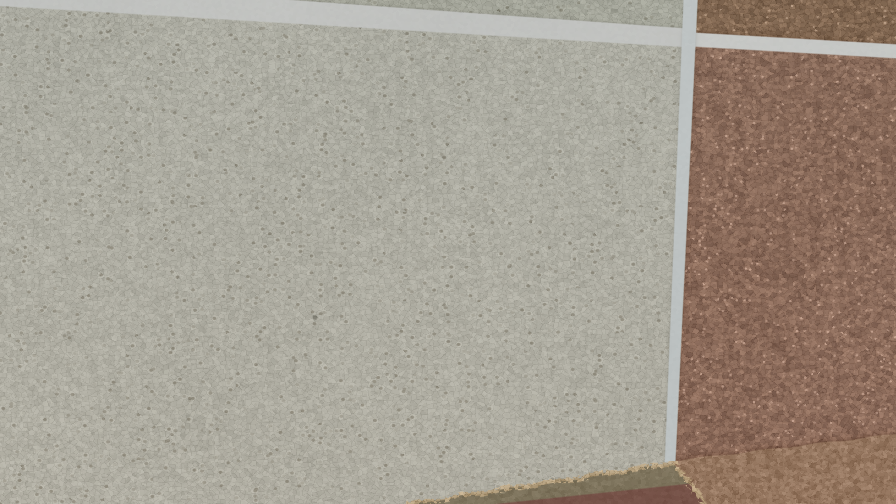
This texture is drawn by a WebGL 1 fragment shader. Its source:

```glsl
precision highp float;
// Sunlit pebbledash wall: pale and brown panels split by smooth joints above a gritty ledge.
uniform vec2 u_resolution;

vec2 hash2(vec2 cell) {
  vec2 q = vec2(dot(cell, vec2(127.1, 311.7)), dot(cell, vec2(269.5, 183.3)));
  return fract(sin(q) * 43758.55);
}

// Cellular noise: x = nearest distance, y = gap to the next stone, z = stone shade.
vec3 pebbles(vec2 p) {
  vec2 cell = floor(p), f = fract(p);
  float nearest = 9.0, second = 9.0, shade = 0.0;
  for (int j = -1; j <= 1; j++) {
    for (int i = -1; i <= 1; i++) {
      vec2 o = vec2(float(i), float(j));
      vec2 r = hash2(cell + o);
      float d = length(o + r - f);
      if (d < nearest) {
        second = nearest;
        nearest = d;
        shade = hash2(cell + o + 37.0).x;
      } else {
        second = min(second, d);
      }
    }
  }
  return vec3(nearest, second - nearest, shade);
}

// Antialiased coverage, positive side inside.
float cover(float d) {
  float px = 1.0 / u_resolution.y;
  return smoothstep(-px, px, d);
}

// Slow layered sines for uneven weathering.
float mottling(vec2 p) {
  return sin(p.x * 7.0 + 2.0 * sin(p.y * 5.0)) * 0.5
       + sin(p.y * 13.0 - p.x * 9.0 + sin(p.x * 17.0)) * 0.3
       + sin(p.x * 31.0 + p.y * 23.0) * 0.2;
}

void main() {
  vec2 p = gl_FragCoord.xy / u_resolution.y;
  p.x *= 1.77778 * u_resolution.y / u_resolution.x;

  // Stone relief lit from above, with scattered dark pits
  vec3 stone = pebbles(p * vec2(92.0, 112.0));
  vec3 grit = pebbles(p * vec2(150.0, 165.0) + 40.0);
  float relief = (stone.z - 0.5) * 0.5 + (grit.z - 0.5) * 0.5;
  float crevice = 1.0 - smoothstep(0.0, 0.22, stone.y);
  float pit = smoothstep(0.84, 0.98, stone.z) * (1.0 - smoothstep(0.2, 0.5, stone.x));
  float cloud = mottling(p);

  // Pale panel
  vec3 pale = mix(vec3(0.70, 0.69, 0.645), vec3(0.685, 0.685, 0.645), p.y);
  pale += 0.008 * cloud + 0.10 * relief - 0.045 * crevice;
  pale -= pit * vec3(0.15, 0.16, 0.17);
  pale -= 0.18 * (1.0 - smoothstep(0.002, 0.007, length(p - vec2(0.625, 0.37))));

  // Brown panel with mixed light and dark chips
  vec3 brown = mix(vec3(0.555, 0.425, 0.36), vec3(0.54, 0.425, 0.36), p.y);
  brown += 0.008 * cloud + relief * vec3(0.19, 0.17, 0.15) - 0.04 * crevice;
  brown += 0.14 * smoothstep(0.88, 0.98, grit.z) * (1.0 - smoothstep(0.2, 0.5, grit.x));

  // Panels above the horizontal joints
  float leftTop = 1.0417 - 0.072 * p.x;
  float leftBottom = 0.988 - 0.06 * p.x;
  float rightTop = 0.935 - 0.058 * (p.x - 1.384);
  float rightBottom = rightTop - 0.028;
  pale = mix(pale, pale - vec3(0.03, 0.025, 0.03), cover(p.y - leftTop));
  brown = mix(brown, brown - vec3(0.03, 0.015, 0.035), cover(p.y - rightTop));

  // Smooth joints, thin shade along their edges
  vec3 mortar = vec3(0.755, 0.76, 0.75) + 0.006 * cloud + 0.012 * (grit.z - 0.5);
  float leftBand = min(leftTop - p.y, p.y - leftBottom);
  float rightBand = min(rightTop - p.y, p.y - rightBottom);
  pale -= 0.07 * exp(-abs(p.y - leftTop) * 350.0);
  brown -= 0.08 * exp(-abs(p.y - rightTop) * 300.0);
  pale = mix(pale, mortar, cover(leftBand));
  brown = mix(brown, mortar + 0.02, cover(rightBand));
  float postLeft = 1.3155 + 0.0405 * p.y;
  float postRight = 1.336 + 0.048 * p.y;
  vec3 color = mix(pale, brown, cover(p.x - postRight));
  color -= 0.06 * exp(-abs(p.x - postRight) * 250.0);
  color -= 0.05 * exp(-abs(p.x - postLeft) * 400.0);
  vec3 post = mortar + vec3(-0.015, 0.0, 0.01);
  color = mix(color, post, cover(min(p.x - postLeft, postRight - p.x)));

  // Olive ledge with a red step below it
  float ledgeLine = 0.154 * (p.x - 0.81) + 0.002 * sin(p.x * 70.0);
  float ledge = min(ledgeLine - p.y, 1.41 - p.x);
  vec3 olive = vec3(0.49, 0.45, 0.36) + 0.09 * relief;
  vec3 step_ = vec3(0.46, 0.32, 0.28) + 0.05 * relief;
  olive = mix(olive, step_, cover(0.105 * (p.x - 0.984) - p.y));
  color = mix(color, olive, cover(ledge));

  // Sandy ground at the right
  float groundLine = 0.086 + 0.121 * (p.x - 1.34) + 0.0015 * sin(p.x * 55.0);
  float groundSide = p.x - 1.40 + 0.785 * p.y;
  float ground = min(groundLine - p.y, groundSide);
  vec3 sand = vec3(0.585, 0.465, 0.375) + 0.17 * relief - 0.025 * crevice;
  color -= 0.09 * exp(-abs(groundLine - p.y) * 160.0) * cover(p.x - postRight);
  color = mix(color, sand, cover(ground));

  // Loose crumbs along the ledge and the ground edge
  float alongLedge = exp(-abs(ledgeLine - p.y) * 170.0) * cover(p.x - 0.8) * cover(1.345 - p.x);
  float alongSide = exp(-abs(groundSide) * 110.0) * cover(0.085 - p.y);
  float crumb = smoothstep(0.3, 0.55, max(alongLedge, alongSide) * (0.4 + grit.z));
  color = mix(color, vec3(0.73, 0.64, 0.50) + 0.22 * relief - 0.1 * crevice, crumb * 0.85);

  gl_FragColor = vec4(clamp(color, 0.0, 1.0), 1.0);
}
```
